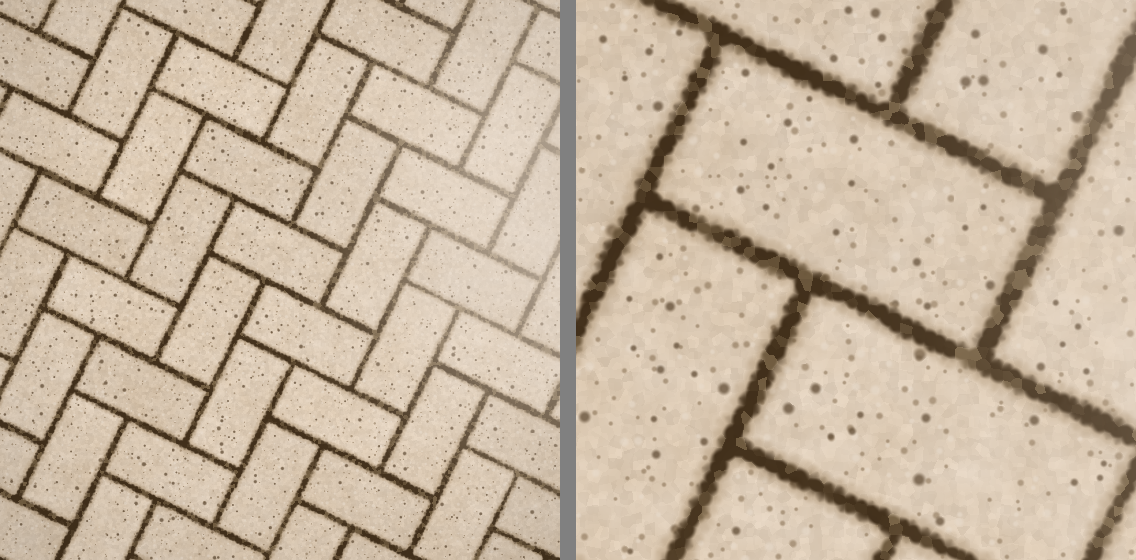
Left, the full canvas; right, a detail of the centre.
Reproduce this texture procedurally as a Shadertoy shader.

```glsl
vec2 hash2(vec2 p) {
    vec3 q = fract(p.xyx * vec3(0.1031, 0.1030, 0.0973));
    q += dot(q, q.yzx + 33.33);
    return fract((q.xx + q.yz) * q.zy);
}

// Cellular noise: distance to the nearest point, then its two random values
vec3 cellular(vec2 p) {
    vec2 base = floor(p);
    vec3 nearest = vec3(9.0, 0.0, 0.0);
    for (int y = -1; y <= 1; y++)
    for (int x = -1; x <= 1; x++) {
        vec2 id = base + vec2(x, y);
        float d = length(id + 0.15 + 0.7 * hash2(id) - p);
        if (d < nearest.x) nearest = vec3(d, hash2(id + 71.0));
    }
    return nearest;
}

// Layered sines, roughly -1 to 1
float waves(vec2 p) {
    float sum = 0.0, amp = 0.55;
    for (int i = 0; i < 4; i++) {
        sum += amp * sin(p.x + 1.7 * sin(p.y)) * cos(p.y * 1.1 + sin(p.x * 0.8));
        p = mat2(1.5, 1.1, -1.1, 1.5) * p + 2.3;
        amp *= 0.6;
    }
    return sum;
}

// Round specks on a grid of cells; a share of the cells holds one
float specks(vec2 p, float share) {
    vec3 c = cellular(p);
    float radius = 0.12 + 0.2 * c.z * c.z;
    return step(1.0 - share, c.y) * (1.0 - smoothstep(radius * 0.4, radius + 0.08, c.x));
}

// Herringbone of 2:1 bricks: corner in xy, size in zw
vec4 herringbone(vec2 q) {
    vec2 cell = floor(q);
    float phase = mod(cell.x - cell.y + 0.5, 4.0);
    if (phase < 1.0) return vec4(cell, 2.0, 1.0);
    if (phase < 2.0) return vec4(cell - vec2(1.0, 0.0), 2.0, 1.0);
    if (phase < 3.0) return vec4(cell - vec2(0.0, 1.0), 1.0, 2.0);
    return vec4(cell, 1.0, 2.0);
}

void mainImage(out vec4 fragColor, in vec2 fragCoord) {
    vec2 p = fragCoord / iResolution.xy;

    // Turned brick grid, one unit per brick width
    vec2 o = vec2(p.x - 0.4206, 0.647 - p.y);
    vec2 q = vec2(8.037 * o.x + 3.952 * o.y, 8.224 * o.y - 4.032 * o.x);
    vec4 brick = herringbone(q);
    vec2 rnd = hash2(brick.xy + 40.0);

    // Depth inside the rounded brick, with crumbled edges
    vec3 grit = cellular(p * 150.0);
    vec2 local = abs(q - brick.xy - 0.5 * brick.zw + 0.02 * (rnd - 0.5));
    vec2 corner = local - 0.5 * brick.zw + 0.09;
    float depth = 0.09 - length(max(corner, 0.0)) - min(max(corner.x, corner.y), 0.0);
    depth += 0.012 * waves(q * 9.0) + 0.035 * (grit.x - 0.4);

    // Light falling in from the right
    float haze = 1.0 - smoothstep(0.05, 0.6, length((p - vec2(1.03, 0.63)) * vec2(1.0, 0.9)));

    // Stone face: mottling, fine grain, pits and pale flecks
    float mottle = 0.5 + 0.3 * waves(q * 2.3) + 0.25 * waves(q * 8.0 + 5.0);
    vec3 color = mix(vec3(0.83, 0.75, 0.65), vec3(0.88, 0.82, 0.75), clamp(mottle, 0.0, 1.0));
    color += 0.035 * (rnd.y - 0.5) + 0.05 * (grit.y - 0.5);
    color += 0.03 * (cellular(p * 230.0).y - 0.5);
    color = mix(color, vec3(0.91, 0.86, 0.80), 0.6 * specks(p * 95.0 + 17.0, 0.2));
    color = mix(color, vec3(0.57, 0.48, 0.37), 0.65 * specks(p * 120.0, 0.2));
    color = mix(color, vec3(0.38, 0.30, 0.21), 0.75 * specks(p * 75.0 + 9.0, 0.12));

    // Joints: stained rim, then dark gritty filling of uneven width
    float wear = waves(q * 1.4 + 3.0);
    float width = 0.052 + 0.01 * wear + 0.008 * waves(q * 5.0);
    float rim = 1.0 - smoothstep(width, width + 0.07, depth);
    float joint = 1.0 - smoothstep(width - 0.03, width + 0.018, depth);
    color = mix(color, vec3(0.66, 0.56, 0.43), 0.45 * rim);
    float pale = 0.55 * smoothstep(0.45, 1.0, grit.z) - 0.15 * wear + 0.3 * haze;
    vec3 filling = mix(vec3(0.23, 0.16, 0.08), vec3(0.62, 0.53, 0.39), clamp(pale, 0.0, 1.0));
    color = mix(color, filling, joint * (0.95 - 0.2 * haze));

    // Veil of light, gentle fall-off to the far corners
    color = mix(color, vec3(0.93, 0.89, 0.85), 0.5 * haze);
    color *= 1.0 - 0.07 * smoothstep(0.35, 0.75, length(p - vec2(0.55, 0.52)));

    fragColor = vec4(color, 1.0);
}
```
